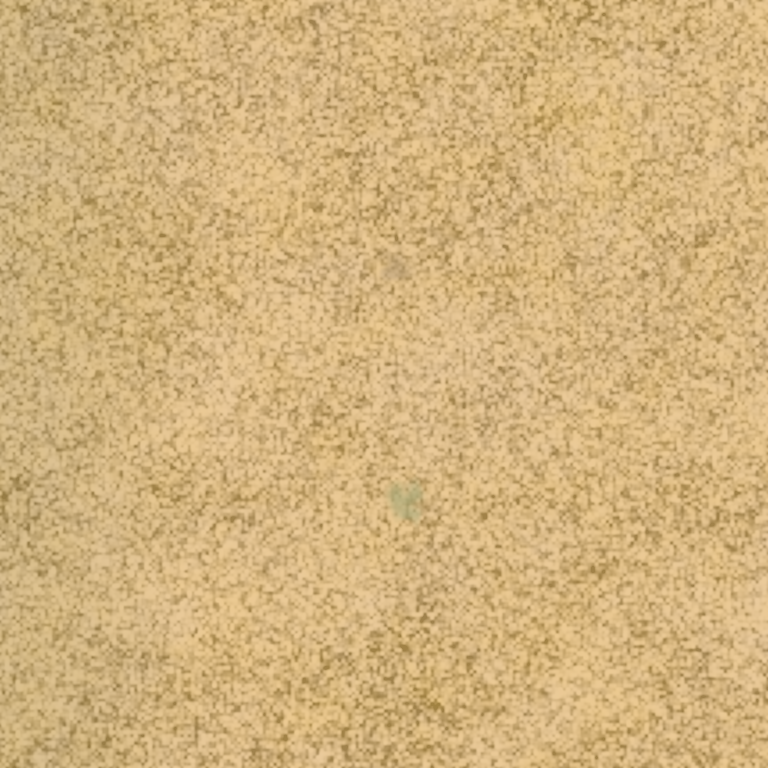
This texture is drawn by a Shadertoy shader. Its source:

```glsl
float hash(vec2 cell) {
    uvec2 q = uvec2(ivec2(cell) + 4096) * uvec2(1597334673u, 3812015801u);
    uint n = (q.x ^ q.y) * 1597334673u;
    n = (n ^ (n >> 15)) * 2246822519u;
    n ^= n >> 13;
    return float(n >> 8) / 16777216.0;
}

float noise(vec2 p) {
    vec2 cell = floor(p), f = fract(p);
    f = f * f * (3.0 - 2.0 * f);
    float low = mix(hash(cell), hash(cell + vec2(1, 0)), f.x);
    float high = mix(hash(cell + vec2(0, 1)), hash(cell + vec2(1, 1)), f.x);
    return mix(low, high, f.y);
}

float fbm(vec2 p) {
    float sum = 0.0, weight = 0.5;
    for (int i = 0; i < 4; i++) {
        sum += weight * noise(p);
        p = mat2(0.8, 0.6, -0.6, 0.8) * p * 2.1 + 17.0;
        weight *= 0.55;
    }
    return sum;
}

// Soft round stain with a ragged rim
float stain(vec2 uv, vec2 center, float radius) {
    float d = length(uv - center) + (noise(uv * 70.0) - 0.5) * radius * 0.7;
    return 1.0 - smoothstep(0.1 * radius, radius, d);
}

void mainImage(out vec4 fragColor, in vec2 fragCoord) {
    vec2 uv = fragCoord / iResolution.xy;
    mat2 turn = mat2(0.8, 0.6, -0.6, 0.8);

    // Fine sand grains, in two overlapping sizes
    float fine = noise(uv * 215.0);
    float coarse = noise(turn * uv * 145.0 + 31.0);
    float grain = 0.6 * fine + 0.4 * coarse - 0.5;

    // Broad uneven patches and damp brown areas
    float patches = fbm(uv * 9.0 + 5.0) - 0.5;
    float damp = stain(uv, vec2(0.72, 0.95), 0.16)
               + stain(uv, vec2(0.81, 0.76), 0.10)
               + stain(uv, vec2(0.50, 0.10), 0.13);

    float tone = 0.51 + 1.2 * grain + 0.38 * patches - 0.07 * damp;
    tone = clamp(tone, 0.0, 1.0);
    tone = 1.0 - (1.0 - tone) * (1.0 - tone);
    vec3 color = mix(vec3(0.63, 0.51, 0.29), vec3(0.92, 0.79, 0.585), tone);

    // Drift between golden and pinkish sand
    float warmth = fbm(uv * 14.0 + 40.0) - 0.5 + 0.3 * (noise(uv * 60.0) - 0.5);
    color += vec3(0.01, -0.005, -0.07) * warmth;
    color.b -= 0.02 * damp;

    // Greyer left side
    float shade = 1.0 - smoothstep(0.0, 0.32, uv.x + 0.15 * patches);
    color *= mix(vec3(1.0), vec3(0.935, 0.955, 0.95), shade);

    // Faint green and grey marks
    color = mix(color, vec3(0.66, 0.67, 0.48), 0.7 * stain(uv, vec2(0.53, 0.35), 0.034));
    color = mix(color, vec3(0.71, 0.61, 0.47), 0.5 * stain(uv, vec2(0.515, 0.655), 0.03));

    fragColor = vec4(color, 1.0);
}
```
